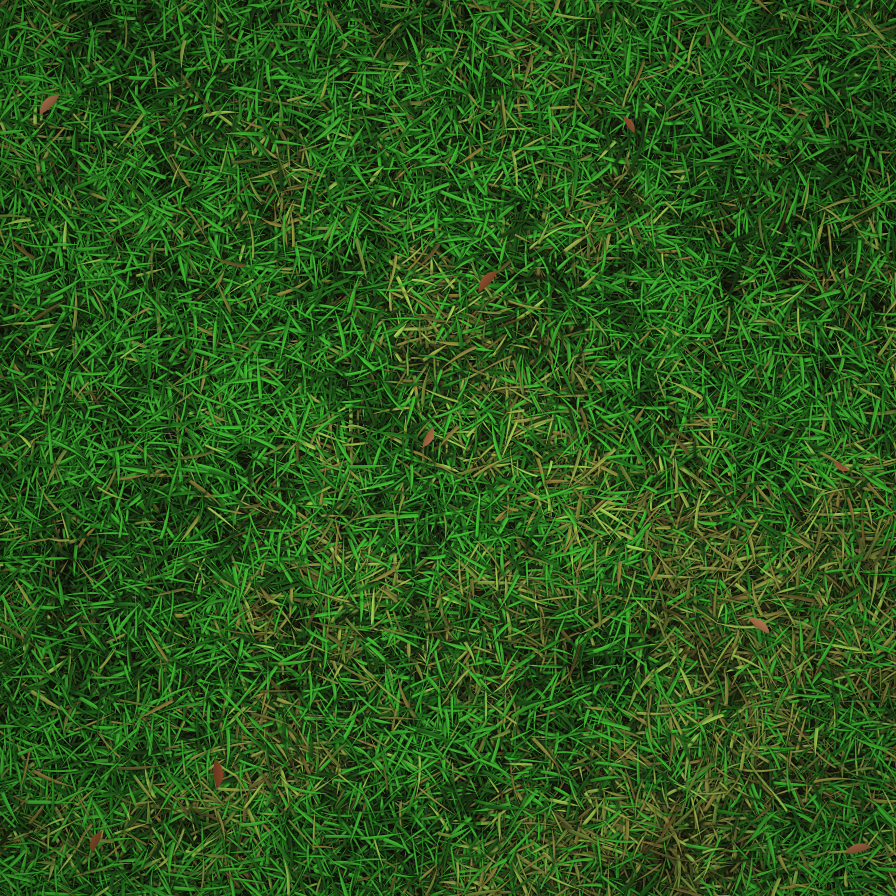
This texture is drawn by a WebGL 2 fragment shader. Its source:

```glsl
#version 300 es
precision highp float;
// Lawn seen from above: layered tangled blades, dry straw patches and a few fallen leaves.
uniform vec2 u_resolution;
out vec4 fragColor;

const int LAYERS = 30;
const float BLADE_GRID = 35.0;
const float LEAF_GRID = 5.0;
const float TAU = 6.2831853;

const vec3 SOIL = vec3(0.08, 0.09, 0.04);
const vec3 DEEP_GREEN = vec3(0.11, 0.24, 0.08);
const vec3 MID_GREEN = vec3(0.13, 0.40, 0.10);
const vec3 BRIGHT_GREEN = vec3(0.23, 0.64, 0.17);
const vec3 OLIVE = vec3(0.43, 0.38, 0.18);
const vec3 YELLOW_GREEN = vec3(0.49, 0.64, 0.25);
const vec3 LEAF_BROWN = vec3(0.50, 0.26, 0.13);
const vec3 LEAF_TAN = vec3(0.72, 0.48, 0.32);

vec4 hash4(vec3 p) {
    vec4 q = fract(p.xyzx * vec4(0.1031, 0.1030, 0.0973, 0.1099));
    q += dot(q, q.wzxy + 33.33);
    return fract((q.xxyz + q.yzzw) * q.zywx);
}

vec2 gradientAt(vec2 cell, float seed) {
    float angle = TAU * hash4(vec3(cell, seed)).x;
    return vec2(cos(angle), sin(angle));
}

float gradientNoise(vec2 p, float seed) {
    vec2 i = floor(p), f = fract(p), e = vec2(1.0, 0.0);
    vec2 u = f * f * f * (f * (f * 6.0 - 15.0) + 10.0);
    float a = dot(gradientAt(i, seed), f);
    float b = dot(gradientAt(i + e.xy, seed), f - e.xy);
    float c = dot(gradientAt(i + e.yx, seed), f - e.yx);
    float d = dot(gradientAt(i + e.xx, seed), f - e.xx);
    return mix(mix(a, b, u.x), mix(c, d, u.x), u.y);
}

vec2 rotate(vec2 p, float angle) {
    float c = cos(angle), s = sin(angle);
    return vec2(c * p.x + s * p.y, c * p.y - s * p.x);
}

// Ramp from shaded soil to sunlit green.
vec3 greenRamp(float tone) {
    float t = clamp(tone, 0.0, 1.0) * 3.0;
    vec3 color = mix(SOIL, DEEP_GREEN, min(t, 1.0));
    color = mix(color, MID_GREEN, clamp(t - 1.0, 0.0, 1.0));
    return mix(color, BRIGHT_GREEN, clamp(t - 2.0, 0.0, 1.0));
}

vec3 bladeColor(vec4 traits, float tone, float dryness) {
    vec3 straw = mix(OLIVE, YELLOW_GREEN, fract(traits.w * 57.0));
    straw *= 0.45 + 0.70 * clamp(tone, 0.0, 1.0);
    return traits.w < 0.10 + 0.50 * dryness ? straw : greenRamp(tone);
}

// Draws one layer of scattered curved blades over the given colour.
vec3 addBlades(vec3 color, vec2 uv, float layer, float clump, float dryness, float pixel) {
    float height = layer / float(LAYERS - 1);
    vec2 p = uv * BLADE_GRID + hash4(vec3(layer, 7.0, 3.0)).xy * 9.0;
    for (int k = 0; k < 9; k++) {
        vec2 cell = floor(p) + vec2(k % 3 - 1, k / 3 - 1);
        vec4 place = hash4(vec3(cell, layer * 3.7 + 1.0));
        vec2 offset = (p - cell - place.xy) / BLADE_GRID;
        float halfLength = mix(0.36, 0.98, place.w) / BLADE_GRID;
        if (dot(offset, offset) > halfLength * halfLength) continue;

        vec4 traits = hash4(vec3(cell, layer * 5.3 + 61.0));
        vec2 q = rotate(offset, TAU * place.z);
        float along = q.x / halfLength;
        q.y += (traits.y - 0.5) * 0.25 * halfLength * (along * along - 0.4);
        float taper = 1.0 - smoothstep(-0.2, 1.0, along) * 0.8;
        float halfWidth = mix(0.0010, 0.0021, traits.x * traits.x) * taper;
        float edge = abs(q.y) - halfWidth;
        float ends = 1.0 - smoothstep(0.85, 1.0, abs(along));

        color *= 1.0 - 0.25 * ends * (1.0 - smoothstep(0.0, 0.0028, edge));
        float tone = 0.25 + 0.66 * height + 1.10 * (traits.z - 0.5) + clump + 0.10 * along;
        vec3 blade = bladeColor(traits, tone, dryness);
        blade *= 1.0 + 0.14 * clamp(q.y / halfWidth, -1.0, 1.0);
        color = mix(color, blade, clamp(0.5 - edge / pixel, 0.0, 1.0) * ends);
    }
    return color;
}

// Sparse pointed leaves, each kept inside its own cell.
vec3 addLeaves(vec3 color, vec2 uv, float pixel) {
    vec2 cell = floor(uv * LEAF_GRID);
    vec4 place = hash4(vec3(cell, 211.0)), traits = hash4(vec3(cell, 307.0));
    vec2 center = (cell + mix(vec2(0.2), vec2(0.8), place.xy)) / LEAF_GRID;
    vec2 q = rotate(uv - center, TAU * place.z);
    float size = mix(0.008, 0.019, traits.x);
    float along = q.x / size;
    float edge = abs(q.y + 0.15 * size * along * along) - 0.32 * size * (1.0 - along * along);
    vec3 leaf = mix(LEAF_BROWN, LEAF_TAN, traits.y) * (0.85 + 20.0 * q.y);
    return mix(color, leaf, step(place.w, 0.26) * clamp(0.5 - edge / pixel, 0.0, 1.0));
}

void main() {
    vec2 uv = gl_FragCoord.xy / u_resolution.y;
    float pixel = 1.0 / u_resolution.y;
    float patches = gradientNoise(uv * 4.0, 11.0) + 0.6 * gradientNoise(uv * 11.0, 23.0);
    float dryness = smoothstep(-0.15, 0.60, patches + 0.35 * (uv.x - uv.y));
    float clump = 0.36 * gradientNoise(uv * 18.0, 37.0) + 0.30 * gradientNoise(uv * 6.0, 41.0);

    vec3 color = mix(SOIL, OLIVE * 0.5, 0.6 * dryness);
    for (int i = 0; i < LAYERS; i++) {
        color = addBlades(color, uv, float(i), clump, dryness, pixel);
    }
    color = addLeaves(color, uv, pixel);
    vec2 fromCenter = gl_FragCoord.xy / u_resolution - 0.5;
    fragColor = vec4(color * (1.10 - 0.50 * dot(fromCenter, fromCenter)), 1.0);
}
```
